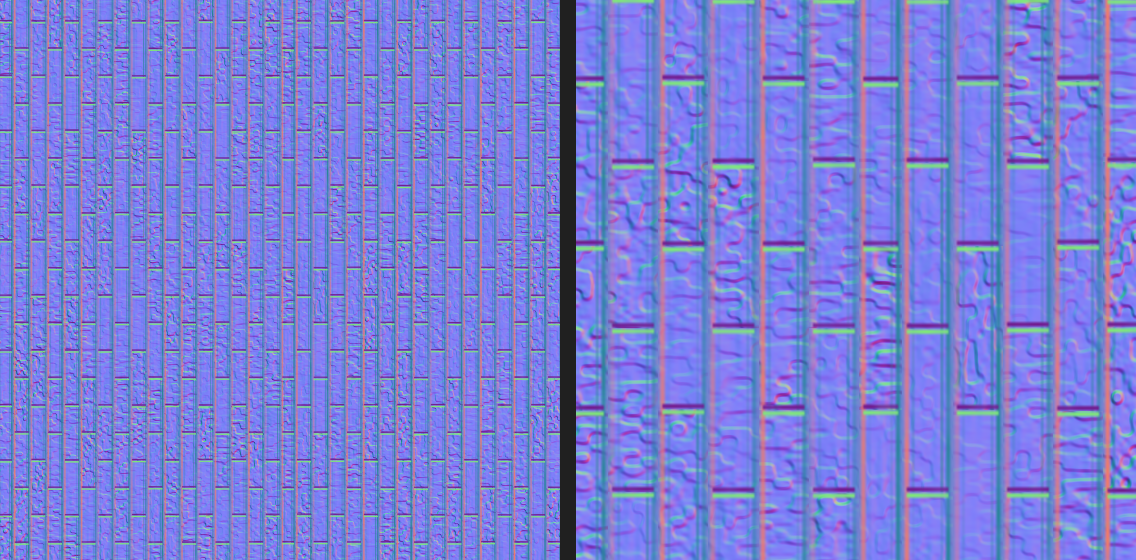
Left, the full canvas; right, a detail of the centre.
This texture map is drawn by a three.js fragment shader. Its source:

```glsl
varying vec2 vUv;

// Layout, in canvas units
const float COLUMN_PITCH = 0.02988;
const float COLUMN_START = 0.0237;
const float BRICK_LENGTH = 0.0980;
const float BRICK_START = 0.0305;
const float SEAM_X = 0.517;       // one column is cut narrower here
const float SEAM_LOSS = 0.0040;

// Edge lines
const float EDGE_INSET = 0.0026;
const float EDGE_WIDTH = 0.0027;
const float HAIR_INSET = 0.0064;
const float HAIR_WIDTH = 0.0018;
const float END_INSET = 0.0018;
const float END_WIDTH = 0.0025;

// Surface grain
const float GRAIN_STEP = 0.0010;
const float GRAIN_MIN = 0.22;
const float GRAIN_MAX = 1.15;
const float SCRATCH_GAIN = 0.22;

// Normal-map colours
const vec3 LEFT_EDGE = vec3(0.93, 0.48, 0.42);
const vec3 RIGHT_EDGE = vec3(0.16, 0.52, 0.60);
const vec3 TOP_EDGE = vec3(0.50, 0.92, 0.46);
const vec3 BOTTOM_EDGE = vec3(0.44, 0.10, 0.55);
const vec3 GAP = vec3(0.42, 0.52, 0.72);

float hash(vec2 p) {
  vec3 q = fract(vec3(p.xyx) * 0.1031);
  q += dot(q, q.yzx + 33.33);
  return fract((q.x + q.y) * q.z);
}

float noise(vec2 p) {
  vec2 i = floor(p);
  vec2 f = fract(p);
  f = f * f * (3.0 - 2.0 * f);
  float low = mix(hash(i), hash(i + vec2(1.0, 0.0)), f.x);
  float high = mix(hash(i + vec2(0.0, 1.0)), hash(i + vec2(1.0, 1.0)), f.x);
  return mix(low, high, f.y);
}

// Soft line of the given full width at half strength
float line(float d, float width) {
  return 1.0 - smoothstep(0.0, width, abs(d));
}

// Terraced relief: flat patches bounded by short steps
float relief(vec2 p, vec2 scale, float seed) {
  vec2 q = p * scale + seed * 57.0;
  float coarse = smoothstep(0.36, 0.64, noise(q));
  float fine = noise(q * 1.9 + 13.0);
  return 0.75 * coarse + 0.35 * fine;
}

vec2 grainSlope(vec2 p, float seed) {
  vec2 scale = mix(vec2(95.0, 210.0), vec2(185.0, 150.0), fract(seed * 7.3));
  vec2 ex = vec2(GRAIN_STEP, 0.0);
  vec2 ey = ex.yx;
  vec2 slope = vec2(
    relief(p + ex, scale, seed) - relief(p - ex, scale, seed),
    relief(p + ey, scale, seed) - relief(p - ey, scale, seed));
  float patches = 0.45 + 0.9 * noise(p * 55.0 + seed * 31.0);
  return slope * mix(GRAIN_MIN, GRAIN_MAX, seed) * patches;
}

void main() {
  // Columns, with every other one shifted by half a brick
  float x = vUv.x + SEAM_LOSS * step(SEAM_X, vUv.x);
  float column = (x - COLUMN_START) / COLUMN_PITCH;
  float id = floor(column);
  float fromLeft = fract(column) * COLUMN_PITCH;
  float fromRight = COLUMN_PITCH - fromLeft;
  float jitter = (hash(vec2(id, floor(vUv.y / BRICK_LENGTH * 2.0 + 0.12)) + 5.0) - 0.5) * 0.0012;
  float row = (vUv.y - BRICK_START + jitter) / BRICK_LENGTH - 0.5 * mod(id, 2.0);
  float fromEnd = (fract(row + 0.5) - 0.5) * BRICK_LENGTH;
  vec2 brick = vec2(id, floor(row)) + 40.0;
  float seed = hash(brick);

  // Brick face: grain plus long vertical scratches
  vec2 slope = grainSlope(vUv, seed);
  slope.x += SCRATCH_GAIN * (noise(vec2(vUv.x * 300.0, vUv.y * 28.0)) - 0.5);
  vec3 normal = normalize(vec3(slope, 1.0));
  vec3 color = 0.5 + 0.5 * normal;
  color.b -= 0.02 + 0.22 * length(slope);

  // Long sides: strength differs by column and wears along the length
  float wear = 0.72 + 0.4 * noise(vec2(id * 9.0, vUv.y * 75.0));
  float leftGain = mix(0.28, 0.95, hash(vec2(id + 60.0, 3.0))) * wear;
  float rightGain = mix(0.55, 1.0, hash(vec2(id + 60.0, 8.0))) * wear;
  float hairGain = mix(0.15, 0.65, hash(brick + 17.0));
  color = mix(color, GAP, 0.6 * line(min(fromLeft, fromRight), EDGE_INSET));
  color = mix(color, RIGHT_EDGE, hairGain * line(fromRight - HAIR_INSET, HAIR_WIDTH));
  color = mix(color, RIGHT_EDGE, 0.5 * hairGain * line(fromLeft - HAIR_INSET, HAIR_WIDTH));
  color = mix(color, RIGHT_EDGE, min(rightGain, 1.0) * line(fromRight - EDGE_INSET, EDGE_WIDTH));
  color = mix(color, LEFT_EDGE, min(leftGain, 1.0) * line(fromLeft - EDGE_INSET, EDGE_WIDTH));

  // Short ends: dark lower edge above the joint, bright upper edge below it
  float inside = smoothstep(0.0015, 0.0035, min(fromLeft, fromRight));
  float endGain = inside * mix(0.75, 1.0, noise(vUv * 120.0));
  color = mix(color, BOTTOM_EDGE, endGain * line(fromEnd - END_INSET, END_WIDTH));
  color = mix(color, TOP_EDGE, endGain * line(fromEnd + END_INSET, END_WIDTH));

  gl_FragColor = vec4(color, 1.0);
}
```
